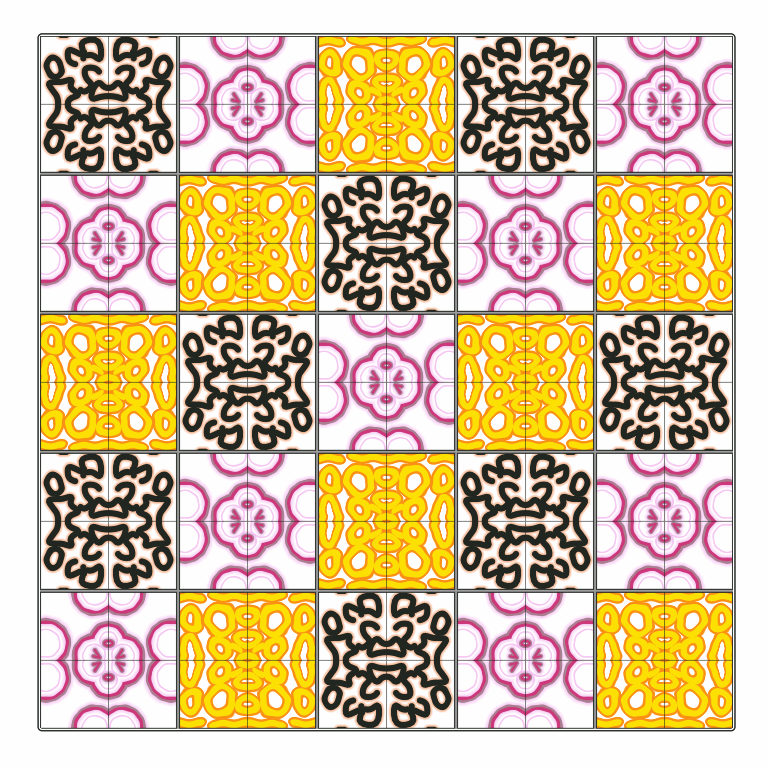
This pattern is drawn by a WebGL 2 fragment shader. Its source:

```glsl
#version 300 es
precision highp float;
// Five by five board of square tiles in three ornaments, dealt along diagonals.
// Each ornament is one quadrant of curves and rings, mirrored across both axes,
// then coloured by distance; thin cross lines and a double frame go on top.
uniform vec2 u_resolution;
out vec4 outColor;

const float TILES = 5.0;
const vec2 BOARD_ORIGIN = vec2(0.0508, 0.0497);
const float PITCH = 0.181;
const float TILE_HALF = 0.0886;
const vec3 PAPER = vec3(1.0, 0.995, 0.995);
const vec3 INK = vec3(0.13, 0.15, 0.13);
const vec3 PEACH = vec3(0.95, 0.68, 0.52);
const vec3 ROSE = vec3(0.80, 0.22, 0.48);
const vec3 MAUVE = vec3(0.66, 0.50, 0.56);
const vec3 LILAC = vec3(0.95, 0.73, 0.94);
const vec3 YELLOW = vec3(0.99, 0.88, 0.01);
const vec3 ORANGE = vec3(0.98, 0.57, 0.08);

// Coverage of a band of the given half width around distance zero.
float band(float d, float halfWidth, float aa) {
  return 1.0 - smoothstep(-0.6 * aa, 0.6 * aa, abs(d) - halfWidth);
}

float segment(vec2 p, vec2 a, vec2 b) {
  vec2 ab = b - a;
  return length(p - a - ab * clamp(dot(p - a, ab) / dot(ab, ab), 0.0, 1.0));
}

float ellipse(vec2 p, vec2 center, vec2 radii) {
  vec2 v = p - center + 1e-4;
  float k = length(v / radii);
  return k * (k - 1.0) / length(v / (radii * radii));
}

float ring(vec2 p, vec2 center, vec2 radii) {
  return abs(ellipse(p, center, radii));
}

// Distance to a rounded curve steered by seven control points.
float curve(vec2 p, vec2 c[7]) {
  float d = 9.0;
  for (int i = 1; i < 6; i++) {
    vec2 a = 0.5 * (c[i - 1] + c[i]), b = 0.5 * (c[i] + c[i + 1]);
    vec2 last = a;
    for (int j = 1; j <= 4; j++) {
      float t = float(j) / 4.0;
      vec2 next = mix(mix(a, c[i], t), mix(c[i], b, t), t);
      d = min(d, segment(p, last, next));
      last = next;
    }
  }
  return d;
}

vec2 wobble(vec2 p, float amount) {
  return p + amount * vec2(sin(p.y * 17.0) + 0.5 * sin(p.y * 31.0), sin(p.x * 19.0 + 1.0));
}

// Dark looping strokes with a warm rim.
vec3 inkTile(vec2 q, float aa) {
  float d = ring(wobble(q, 0.01), vec2(0.80, 0.54), vec2(0.105, 0.14));
  d = min(d, curve(q, vec2[7](vec2(0.38, 0.70), vec2(0.24, 0.74), vec2(0.10, 0.62),
    vec2(0.12, 0.97), vec2(0.42, 0.93), vec2(0.36, 0.75), vec2(0.38, 0.60))));
  d = min(d, curve(q, vec2[7](vec2(0.34, 0.82), vec2(0.38, 0.72), vec2(0.46, 0.76),
    vec2(0.60, 0.82), vec2(0.60, 0.66), vec2(0.54, 0.60), vec2(0.44, 0.58))));
  d = min(d, curve(q, vec2[7](vec2(0.10, 0.42), vec2(0.18, 0.54), vec2(0.36, 0.54),
    vec2(0.34, 0.38), vec2(0.22, 0.28), vec2(0.36, 0.16), vec2(0.46, 0.26))));
  d = min(d, curve(q, vec2[7](vec2(-0.10, 0.12), vec2(0.10, 0.12), vec2(0.26, 0.06),
    vec2(0.24, 0.22), vec2(0.14, 0.34), vec2(0.06, 0.24), vec2(-0.06, 0.24))));
  d = min(d, curve(q, vec2[7](vec2(0.60, -0.08), vec2(0.60, 0.08), vec2(0.40, 0.14),
    vec2(0.58, 0.24), vec2(0.52, 0.38), vec2(0.70, 0.32), vec2(0.80, 0.34))));
  d = min(d, curve(q, vec2[7](vec2(0.66, 0.33), vec2(0.74, 0.33), vec2(0.90, 0.32),
    vec2(0.82, 0.20), vec2(0.74, 0.10), vec2(0.74, -0.10), vec2(0.74, -0.20))));
  d = min(d, segment(q, vec2(0.62, 1.02), vec2(0.70, 1.02)));
  vec3 color = mix(PAPER, PEACH, 0.85 * (1.0 - smoothstep(0.045, 0.095, d)));
  return mix(color, INK, band(d, 0.045, aa));
}

// Scalloped medallions: rose line, mauve edge and faint echoes.
vec3 roseTile(vec2 q, float aa) {
  float medallion = min(ellipse(q, vec2(0.0, 0.29), vec2(0.25)),
                        ellipse(q, vec2(0.21, 0.07), vec2(0.29)));
  float sideLobe = ellipse(q, vec2(0.92, 0.25), vec2(0.33));
  float topLobe = ellipse(q, vec2(0.20, 1.0), vec2(0.31));
  float d = min(medallion, min(sideLobe, topLobe));
  d += 0.006 * sin(q.x * 29.0) * sin(q.y * 27.0);
  vec3 color = mix(PAPER, LILAC, 0.75 * (1.0 - smoothstep(0.03, 0.11, abs(d))));
  color = mix(color, LILAC, 0.8 * band(d + 0.125, 0.012, aa));
  color = mix(color, MAUVE, band(d - 0.017, 0.023, aa));
  color = mix(color, ROSE, band(d + 0.018, 0.023, aa));
  float bud = ring(q, vec2(0.0, 0.25), vec2(0.06, 0.035));
  bud = min(bud, segment(q, vec2(0.20, 0.15), vec2(0.13, 0.04)));
  bud = min(bud, segment(q, vec2(0.13, 0.04), vec2(0.22, 0.06)));
  color = mix(color, LILAC, 0.8 * (1.0 - smoothstep(0.03, 0.09, bud)));
  color = mix(color, MAUVE, band(bud, 0.035, aa));
  return mix(color, ROSE, band(bud, 0.016, aa));
}

// Crowded yellow ribbons outlined in orange.
vec3 ribbonTile(vec2 q, float aa) {
  vec2 w = wobble(q, 0.016);
  float d = ring(w, vec2(0.84, 0.0), vec2(0.12, 0.34));
  d = min(d, ring(w, vec2(0.83, 0.60), vec2(0.11, 0.15)));
  d = min(d, ring(w, vec2(0.40, 0.59), vec2(0.18, 0.20)));
  d = min(d, ring(w, vec2(0.40, 0.18), vec2(0.12, 0.13)));
  d = min(d, ring(w, vec2(0.0, 0.66), vec2(0.13, 0.10)));
  d = min(d, ring(w, vec2(0.0, 0.32), vec2(0.15, 0.09)));
  d = min(d, ring(w, vec2(0.0, 0.0), vec2(0.13, 0.09)));
  d = min(d, segment(w, vec2(0.0, 0.93), vec2(0.50, 0.94)));
  d = min(d, segment(w, vec2(0.68, 0.93), vec2(1.02, 0.93)));
  d = min(d, segment(w, vec2(0.12, 0.16), vec2(0.22, 0.20)));
  vec3 color = mix(PAPER, ORANGE, band(d, 0.082, aa));
  return mix(color, YELLOW, band(d, 0.047, aa));
}

void main() {
  float side = min(u_resolution.x, u_resolution.y);
  vec2 uv = (gl_FragCoord.xy - 0.5 * (u_resolution - side)) / side;
  float pixel = 1.0 / side, aa = pixel / TILE_HALF;
  vec2 board = (uv - BOARD_ORIGIN) / PITCH;
  vec2 cell = clamp(floor(board), 0.0, TILES - 1.0);
  vec2 local = (board - cell - 0.5) * PITCH;
  vec2 q = abs(local) / TILE_HALF;
  float edge = max(q.x, q.y) - 1.0;

  // Ornament index steps along each diagonal, counted from the top row.
  float kind = mod(cell.x + TILES - 1.0 - cell.y, 3.0);
  vec3 color = kind < 0.5 ? inkTile(q, aa) : kind < 1.5 ? roseTile(q, aa) : ribbonTile(q, aa);
  color = mix(color, INK, 0.6 * band(min(q.x, q.y), 0.007, aa));

  // Grey gutters, tile borders and the slightly rounded outer frame.
  color = mix(color, vec3(0.62), smoothstep(-0.5 * aa, 0.5 * aa, edge));
  color = mix(color, INK, 0.9 * band(edge, 0.009, aa));
  vec2 reach = abs(board - 0.5 * TILES) * PITCH - 0.5 * TILES * PITCH + 0.004;
  float frame = length(max(reach, 0.0)) + min(max(reach.x, reach.y), 0.0) - 0.0052;
  color = mix(color, PAPER, smoothstep(-0.0032, -0.0022, frame) * step(0.0, edge));
  color = mix(color, INK, band(frame, 0.0009, pixel));
  outColor = vec4(color, 1.0);
}
```
